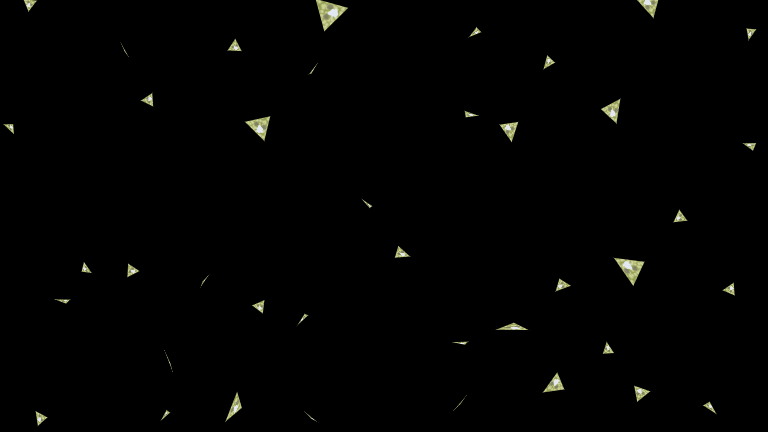
Give the GLSL for this background, as a Shadertoy shader.

```glsl
// Small tumbling olive triangles with pale mottled faces, scattered over black.

vec2 hash2(vec2 p)
{
    vec3 q = fract(p.xyx * vec3(0.1031, 0.1030, 0.0973));
    q += dot(q, q.yzx + 33.33);
    return fract((q.xx + q.yz) * q.zy);
}

// Cellular noise: distance to the nearest jittered point
float cellular(vec2 p)
{
    vec2 cell = floor(p);
    float nearest = 2.0;
    for (int j = -1; j <= 1; j++)
    for (int i = -1; i <= 1; i++)
    {
        vec2 id = cell + vec2(i, j);
        nearest = min(nearest, distance(p, id + hash2(id + 40.0)));
    }
    return nearest;
}

// Mottled face with a pale patch and a few grey spots
vec3 faceColour(vec2 p)
{
    float speckle = cellular(p * 5.0 + 7.0);
    vec3 colour = mix(vec3(0.80, 0.82, 0.58), vec3(0.58, 0.62, 0.33), smoothstep(0.1, 0.8, speckle));
    float wobble = 0.12 * (speckle - 0.4);
    float grey = min(length(p - vec2(0.20, 0.17)), length(p - vec2(-0.12, -0.26))) + wobble;
    colour = mix(colour, vec3(0.48, 0.47, 0.40), 0.8 * smoothstep(0.20, 0.10, grey));
    float pale = length((p - vec2(-0.20, 0.08)) * vec2(0.8, 1.0)) + wobble;
    return mix(colour, vec3(0.89, 0.91, 0.94), smoothstep(0.25, 0.17, pale));
}

void mainImage(out vec4 fragColor, in vec2 fragCoord)
{
    vec2 uv = fragCoord / iResolution.y;
    float aspect = iResolution.x / iResolution.y;
    float pixel = 1.0 / iResolution.y;
    vec3 colour = vec3(0.0);

    for (int i = 0; i < 40; i++)
    {
        // One triangle per jittered cell, thinned out around mid height
        vec2 id = vec2(i % 8, i / 8);
        vec2 centre = (id + hash2(id + 3.7)) / vec2(8.0, 5.0);
        float height = 2.0 * centre.y - 1.0;
        centre.y = 0.5 + 0.5 * sign(height) * pow(abs(height), 0.7);
        centre.x *= aspect;

        // Size, heading, spin within the plane and tilt towards the viewer
        vec2 pose = hash2(id + 21.3);
        vec2 turn = hash2(id + 58.9) * 6.2832;
        float radius = mix(0.018, 0.054, pow(pose.x, 4.0));
        float squash = max(abs(cos(1.57 * pose.y)), 0.05);

        vec2 offset = uv - centre;
        if (length(offset) > radius + 2.0 * pixel) continue;
        vec2 axis = vec2(cos(turn.x), sin(turn.x));
        vec2 local = vec2(dot(offset, axis), dot(offset, vec2(-axis.y, axis.x)) / squash) / radius;

        // Distance to the three edges, measured on the canvas
        float dist = -1.0;
        for (int k = 0; k < 3; k++)
        {
            float angle = turn.y + float(k) * 2.0944;
            vec2 normal = vec2(cos(angle), sin(angle));
            float stretch = length(normal / vec2(1.0, squash));
            dist = max(dist, (dot(local, normal) - 0.5) * radius / stretch);
        }
        float coverage = clamp(0.5 - dist / pixel, 0.0, 1.0);

        vec2 spin = vec2(cos(turn.y), sin(turn.y));
        vec2 face = vec2(dot(local, spin), dot(local, vec2(-spin.y, spin.x)));
        colour = mix(colour, faceColour(face), coverage);
    }

    fragColor = vec4(colour, 1.0);
}
```
